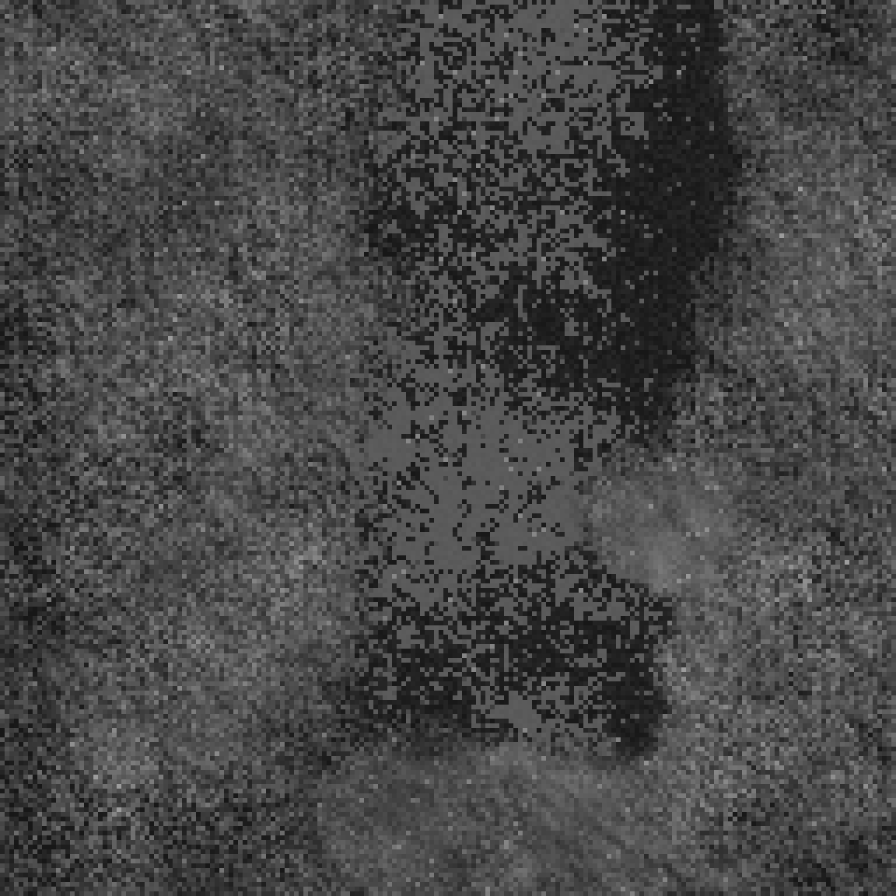
Reproduce this texture procedurally as a WebGL 1 fragment shader.

```glsl
precision highp float;
// Weathered dark stone in coarse square grains: cloudy grey mottling with a
// blackened two-tone band down the middle. Each grain takes one tone from
// layered value noise and hashes; grain borders are box filtered.

uniform vec2 u_resolution;

const float GRAINS = 192.0;        // grains across the canvas
const float STONE = 0.282;         // mean grey of the mottled stone
const float CLOUD_AMOUNT = 0.30;   // broad light and dark patches
const float STREAK_AMOUNT = 0.11;  // short diagonal scratches
const float GRAIN_AMOUNT = 0.185;  // contrast from grain to grain
const float SOOT = 0.125;          // dark tone of the band
const float FLAKE = 0.355;         // flat grey tone of the band
const float SPECK_SHARE = 0.025;   // share of bright specks
const float SPECK_GAIN = 0.17;
const vec2 BAND_CENTER = vec2(0.60, 0.62);
const vec2 BAND_HALF = vec2(0.175, 0.455);
const float BAND_SLANT = 0.11;     // sideways drift of the band with height
const vec2 BITE_CENTER = vec2(0.745, 0.405);
const float BITE_RADIUS = 0.085;   // smooth patch cut from the band
const vec2 STAIN_CENTER = vec2(0.10, 1.0);

float hash(vec2 p) {
  return fract(sin(dot(p, vec2(127.1, 311.7))) * 43758.5453);
}

float valueNoise(vec2 p) {
  vec2 i = floor(p);
  vec2 f = fract(p);
  f = f * f * (3.0 - 2.0 * f);
  return mix(mix(hash(i), hash(i + vec2(1.0, 0.0)), f.x),
             mix(hash(i + vec2(0.0, 1.0)), hash(i + vec2(1.0, 1.0)), f.x), f.y);
}

float fbm(vec2 p) {
  float sum = 0.0;
  float weight = 0.5;
  for (int i = 0; i < 4; i++) {
    sum += weight * valueNoise(p);
    p = mat2(1.6, 1.2, -1.2, 1.6) * p + 7.3;
    weight *= 0.5;
  }
  return sum / 0.9375;
}

// Signed distance to the band: a slanted box with a round bite taken out.
float bandDistance(vec2 p) {
  vec2 q = p - BAND_CENTER;
  q.x -= BAND_SLANT * q.y;
  vec2 d = abs(q) - BAND_HALF;
  float box = length(max(d, 0.0)) + min(max(d.x, d.y), 0.0);
  return max(box, BITE_RADIUS - length(p - BITE_CENTER));
}

// Grey of the mottled stone; calm is 1 where the grain fades out.
float stoneTone(vec2 cell, vec2 p, float cloud, float calm) {
  vec2 along = vec2(cell.x - cell.y, cell.x + cell.y);
  float streak = valueNoise(along * vec2(0.13, 0.33) + 51.0) - 0.5;
  float grain = hash(cell + 3.7) + hash(cell + 91.3) - 1.0;
  float rough = mix(0.6, 1.35, valueNoise(p * 11.0 + 20.0));
  rough *= 1.0 - 0.65 * calm;
  float stain = smoothstep(0.16, 0.0, length((p - STAIN_CENTER) * vec2(0.8, 1.6)));
  return STONE + CLOUD_AMOUNT * (cloud - 0.5) + STREAK_AMOUNT * streak
       + GRAIN_AMOUNT * rough * grain - 0.10 * stain + 0.03 * calm;
}

// Two-tone flaking of the band, sootier toward its right side and foot.
float bandTone(vec2 cell, vec2 p, float cloud) {
  float clump = mix(hash(cell + 17.0), valueNoise(cell * 0.42 + 33.0), 0.45);
  float cut = 0.45 + 0.42 * smoothstep(0.06, 0.21, p.x - 0.57)
            + 0.18 * smoothstep(0.42, 0.20, p.y) - 0.7 * (cloud - 0.5);
  float flake = smoothstep(cut - 0.015, cut + 0.015, clump);
  float jitter = hash(cell + 63.0) - 0.5;
  return mix(SOOT + 0.07 * jitter, FLAKE + 0.025 * jitter, flake);
}

float cellTone(vec2 cell) {
  vec2 p = (cell + 0.5) / GRAINS;
  float cloud = fbm(p * 6.5 + 4.0);
  float edge = bandDistance(p) + 0.11 * (fbm(p * 9.0 + 60.0) - 0.5);

  float bite = smoothstep(0.10, 0.05, length(p - BITE_CENTER));
  float foot = smoothstep(0.20, 0.08, length((p - vec2(0.55, 0.08)) * vec2(0.7, 1.2)));
  float stone = stoneTone(cell, p, cloud, max(bite, 0.8 * foot));
  stone -= 0.07 * smoothstep(0.04, -0.01, edge) * (1.0 - bite);

  // The left border scatters into the stone, the right one stays tighter.
  float scatter = mix(0.07, 0.015, smoothstep(0.45, 0.70, p.x));
  float dither = scatter * (hash(cell + 29.0) - 0.5);
  float band = smoothstep(0.012, -0.018, edge + dither);
  float tone = mix(stone, bandTone(cell, p, cloud), band);

  tone += SPECK_GAIN * step(1.0 - SPECK_SHARE, hash(cell + 77.0));
  return clamp(tone, 0.09, 0.62);
}

void main() {
  float side = min(u_resolution.x, u_resolution.y);
  vec2 grid = gl_FragCoord.xy / side * GRAINS;
  float pixel = GRAINS / side;

  // Blend the four grains around the nearest corner by pixel coverage.
  vec2 corner = floor(grid + 0.5);
  vec2 cover = clamp((grid - corner) / pixel + 0.5, 0.0, 1.0);
  float below = mix(cellTone(corner - 1.0), cellTone(corner - vec2(0.0, 1.0)), cover.x);
  float above = mix(cellTone(corner - vec2(1.0, 0.0)), cellTone(corner), cover.x);
  gl_FragColor = vec4(vec3(mix(below, above, cover.y)), 1.0);
}
```
